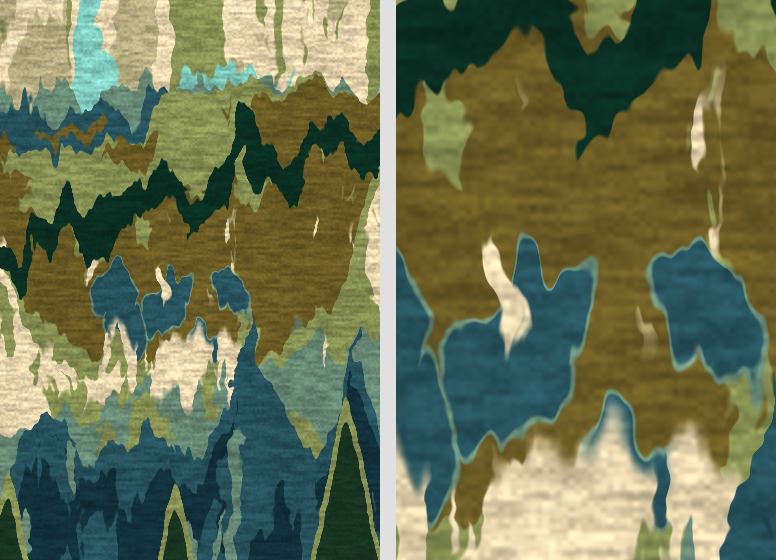
Left: the whole. Right: its middle third, enlarged.
This texture is drawn by a Shadertoy shader. Its source:

```glsl
// A woven rug with an abstract landscape: ragged bands of cream, olive, green
// and blue, stacked from top to bottom. Zigzag lines and cusped peaks bound the
// bands, stretched noise frays them into drips, and fine rows add the weave.

const vec3 CREAM = vec3(0.89, 0.82, 0.67);
const vec3 TAN   = vec3(0.71, 0.67, 0.50);
const vec3 AQUA  = vec3(0.50, 0.79, 0.74);
const vec3 SAGE  = vec3(0.52, 0.56, 0.32);
const vec3 BROWN = vec3(0.41, 0.35, 0.14);
const vec3 TEAL  = vec3(0.40, 0.53, 0.45);
const vec3 BLUE  = vec3(0.15, 0.32, 0.36);
const vec3 NAVY  = vec3(0.07, 0.19, 0.23);
const vec3 GREEN = vec3(0.04, 0.18, 0.13);
const float EDGE  = 0.002;   // softness of band edges
const float FRAY  = 0.15;    // height of drips along the edges
const float WEAVE = 0.30;    // contrast of the woven rows
const float ROWS  = 210.0;   // woven rows over the height

float hash(vec2 p) {
    p = fract(p * vec2(0.1031, 0.1137));
    p += dot(p, p.yx + 33.33);
    return fract((p.x + p.y) * p.x * 17.3);
}

float noise(vec2 p) {
    vec2 i = floor(p), f = fract(p);
    f = f * f * (3.0 - 2.0 * f);
    return mix(mix(hash(i), hash(i + vec2(1, 0)), f.x),
               mix(hash(i + vec2(0, 1)), hash(i + vec2(1, 1)), f.x), f.y);
}

float fbm(vec2 p) {
    float sum = 0.0, gain = 0.5;
    for (int i = 0; i < 4; i++) {
        sum += gain * noise(p);
        p = p * 2.1 + 17.7;
        gain *= 0.5;
    }
    return sum / 0.9375;
}

// Distance to the nearest jittered cell centre
float cells(vec2 p) {
    vec2 i = floor(p);
    float d = 2.0;
    for (int y = -1; y <= 1; y++)
    for (int x = -1; x <= 1; x++) {
        vec2 c = i + vec2(x, y);
        d = min(d, length(c + vec2(hash(c), hash(c + 41.0)) - p));
    }
    return d;
}

// Triangle wave from -1 to 1, with a peak at x = 0
float zigzag(float x) { return 4.0 * abs(fract(x) - 0.5) - 1.0; }

float below(float y, float line) { return smoothstep(EDGE, -EDGE, y - line); }
float above(float v, float level) { return smoothstep(-0.012, 0.012, v - level); }
float window(float v, float mid, float halfSize) {
    return smoothstep(halfSize, halfSize * 0.6, abs(v - mid));
}

void mainImage(out vec4 fragColor, in vec2 fragCoord) {
    vec2 p = fragCoord / iResolution.y;
    float aspect = iResolution.x / iResolution.y;

    // Fray the plane into vertical drips and small nicks
    vec2 q = p;
    q.y += FRAY * (fbm(p * vec2(20.0, 5.0) + 3.0) - 0.5);
    q.y += 0.016 * (noise(p * vec2(110.0, 45.0)) - 0.5);
    q.x += 0.035 * (fbm(p * vec2(13.0, 17.0) + 60.0) - 0.5);
    float u = q.x / aspect, y = q.y;

    // Pale top with tan, sage and aqua streaks
    vec3 color = mix(CREAM, TAN, above(fbm(q * vec2(13.0, 3.5) + 9.0), 0.53));
    color = mix(color, SAGE, above(fbm(q * vec2(19.0, 3.0) + 25.0) + 0.07 * u, 0.64));
    float aqua = fbm(q * vec2(13.0, 3.0) + 31.0) + 0.22 * smoothstep(0.97, 0.85, y);
    aqua -= 0.2 * smoothstep(0.4, 0.12, u) + 0.12 * smoothstep(0.75, 1.0, u);
    color = mix(color, AQUA, above(aqua, 0.63));

    // Blue shelf on the left, mottled sage and brown slope under it
    float step1 = 0.025 * zigzag(u * 5.3 + 0.2);
    color = mix(color, TEAL, below(y, 0.845 + step1));
    color = mix(color, BLUE, below(y, 0.815 - step1));
    color = mix(color, SAGE, below(y, 0.745 + 0.10 * smoothstep(0.3, 0.5, u)));
    float mottle = above(fbm(q * vec2(8.0, 11.0) + 77.0), 0.51);
    color = mix(color, BROWN, mottle * below(y, 0.77 + 0.08 * u));

    // Brown basin with sage and cream rims
    float ridge = 0.565 + 0.20 * u + 0.055 * zigzag((u - 0.4) / 0.235)
                + 0.018 * zigzag(u * 11.0);
    float rim = 0.37 + 4.5 * pow(abs(u - 0.47), 4.0);
    color = mix(color, BROWN, below(y, ridge));
    float moss = above(fbm(q * vec2(16.0, 7.0) + 5.0), 0.66);
    color = mix(color, SAGE, moss * below(y, ridge));
    color = mix(color, SAGE, below(y, min(rim, ridge)));
    vec3 bank = mix(CREAM, SAGE, above(fbm(q * vec2(15.0, 5.0) + 90.0), 0.57));
    color = mix(color, bank, below(y, min(rim - 0.05, ridge - 0.03)));

    // Blue pools and pale drips inside the basin
    float pool = 0.42 - cells(q * vec2(9.0, 6.5) + 4.0);
    float basin = window(y, 0.44, 0.09) * window(u, 0.5, 0.33);
    color = mix(color, TEAL, above(pool * basin, 0.06));
    color = mix(color, BLUE, above(pool * basin, 0.09));
    float drip = fbm(q * vec2(24.0, 5.0) + 140.0);
    color = mix(color, CREAM, above(drip, 0.72) * window(y, 0.54, 0.09));

    // Dark green zigzag band
    float thickness = 0.035 + 0.016 * zigzag(u * 2.6 + 0.3);
    color = mix(color, GREEN, below(abs(y - ridge), thickness));

    // Grey-green lowland with sage patches and cream drips on its edge
    float shore = 0.22 + 0.11 * smoothstep(0.15, 0.45, u) + 0.06 * u
                + 0.02 * zigzag(u * 6.0);
    vec3 lowland = mix(TEAL, SAGE, above(fbm(q * vec2(14.0, 6.0) + 200.0), 0.62));
    color = mix(color, lowland, below(y, shore));
    color = mix(color, CREAM, above(drip, 0.59) * window(y, 0.34, 0.07));

    // Blue peaks with navy cores
    float peaks = 0.0;
    for (float k = 0.0; k < 4.0; k++) {
        float height = 0.08 + 0.26 * exp(-1.5 * (k - 2.3) * (k - 2.3));
        peaks = max(peaks, 0.17 + height * exp(-abs(u - 0.12 - 0.27 * k) / 0.06));
    }
    color = mix(color, BLUE, below(y, peaks));
    float core = above(fbm(q * vec2(16.0, 5.0) + 260.0), 0.49);
    color = mix(color, NAVY, core * below(y, peaks - 0.05));
    color = mix(color, TEAL, above(drip, 0.65) * below(y, 0.22));

    // Green spires with sage outlines along the bottom, only lightly frayed
    float spires = -1.0;
    vec2 s = mix(p, q, 0.35);
    for (float k = 0.0; k < 3.0; k++) {
        float height = 0.15 - 0.11 * k + 0.088 * k * k;
        float offset = s.x / aspect - 0.02 - 0.445 * k;
        spires = max(spires, height - 3.4 * sqrt(offset * offset + 0.0001));
    }
    color = mix(color, SAGE, below(s.y, spires + 0.045));
    color = mix(color, mix(GREEN, BROWN, 0.15), below(s.y, spires));

    // Woven rows, knots and soft dye variation
    float weave = noise(p * vec2(45.0, ROWS)) - 0.5;
    weave += 0.6 * (noise(p * vec2(260.0, 300.0)) - 0.5);
    float dye = fbm(p * vec2(6.0, 40.0) + 11.0) - 0.5;
    color *= 1.0 + WEAVE * weave + 0.2 * dye;
    fragColor = vec4(clamp(color, 0.0, 1.0), 1.0);
}
```
